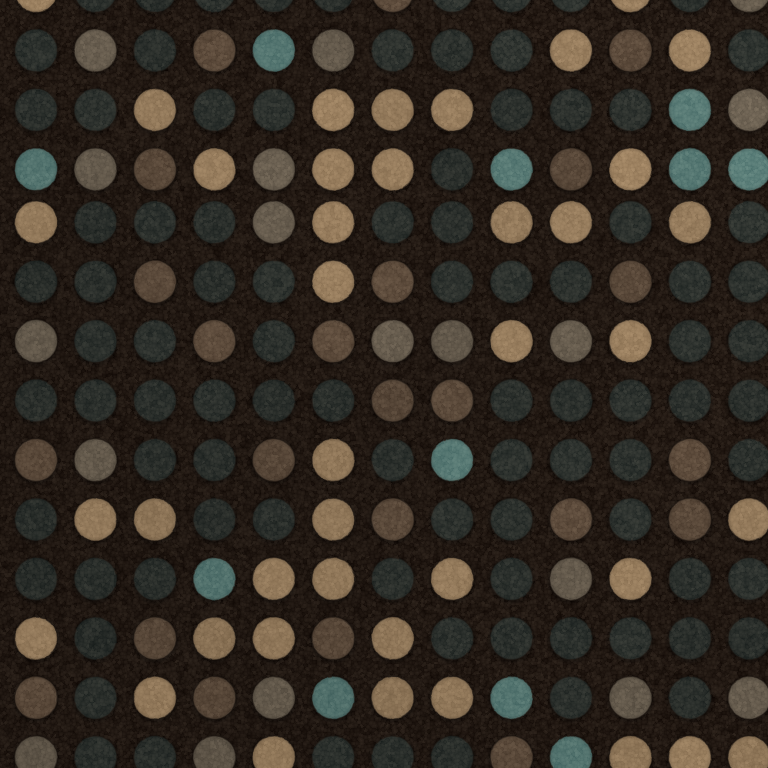
A Shadertoy shader for this pattern:

```glsl
#define PITCH 0.0774
#define RADIUS 0.0274
#define ORIGIN vec2(0.0469, 0.0140)
#define SEAM_Y 0.7450
#define SEAM_SHIFT 0.0085
#define TUFTS 230.0
#define GRAIN 0.075
#define SHADOW 0.25

const vec3 GROUND = vec3(0.130, 0.094, 0.070);
const vec3 SLATE  = vec3(0.170, 0.187, 0.172);
const vec3 TAN    = vec3(0.590, 0.488, 0.365);
const vec3 BROWN  = vec3(0.355, 0.288, 0.228);
const vec3 GREY   = vec3(0.395, 0.355, 0.300);
const vec3 TEAL   = vec3(0.335, 0.465, 0.445);

float hash(vec2 p) {
    vec3 q = fract(vec3(p.xyx) * 0.1031);
    q += dot(q, q.yzx + 33.33);
    return fract((q.x + q.y) * q.z);
}

// Cellular noise: x = distance to the nearest tuft, y = its random shade
vec2 cellular(vec2 p) {
    vec2 base = floor(p), f = fract(p);
    vec2 nearest = vec2(8.0, 0.0);
    for (int j = -1; j <= 1; j++)
    for (int i = -1; i <= 1; i++) {
        vec2 o = vec2(i, j), c = base + o;
        vec2 jitter = vec2(hash(c + 17.0), hash(c + 71.0));
        float d = length(o + jitter - f);
        if (d < nearest.x) nearest = vec2(d, hash(c + 131.0));
    }
    return nearest;
}

// Signed pile variation, centred near zero
float pileGrain(vec2 p) {
    vec2 fine = cellular(p * TUFTS);
    vec2 coarse = cellular(p * TUFTS * 0.45 + 40.0);
    return 0.8 * (fine.y - 0.5) + 0.7 * (0.45 - fine.x) + 0.3 * (coarse.y - 0.5);
}

// Weighted random choice of yarn for one dot
vec3 dotColor(vec2 id) {
    float r = hash(id + 5.0);
    if (r < 0.47) return SLATE;
    if (r < 0.69) return TAN;
    if (r < 0.84) return BROWN;
    if (r < 0.92) return GREY;
    return TEAL;
}

void mainImage(out vec4 fragColor, in vec2 fragCoord) {
    vec2 p = fragCoord / iResolution.y;
    float pixel = 1.0 / iResolution.y;
    float grain = pileGrain(p);

    // Dot grid, with the rows above the seam set slightly lower
    vec2 g = p + vec2(0.0, SEAM_SHIFT * step(SEAM_Y, p.y)) - ORIGIN;
    vec2 cell = g / PITCH + 0.5;
    vec2 id = floor(cell);
    vec2 local = (fract(cell) - 0.5) * PITCH;
    float dist = length(local) - RADIUS + 0.0010 * grain;
    float mask = 1.0 - smoothstep(-pixel, pixel, dist);

    // Ground with a soft shadow below each dot
    float shadowDist = length(local + vec2(0.0, 0.0015)) - RADIUS;
    vec3 col = GROUND * (1.0 - SHADOW * (1.0 - smoothstep(0.0, 0.006, shadowDist)));

    // Dots vary a little in tone and darken at the rim
    float tone = 0.96 + 0.08 * hash(id + 91.0);
    tone *= 1.0 - 0.10 * smoothstep(-0.005, 0.0, dist);
    col = mix(col, dotColor(id) * tone, mask);

    // Pile texture and broad uneven light
    col += GRAIN * grain * vec3(1.0, 0.92, 0.80);
    float light = 0.97 + 0.07 * (p.x + p.y - 0.8);
    light += 0.015 * sin(p.x * 9.0 + 2.0 * sin(p.y * 7.0));
    fragColor = vec4(clamp(col * light, 0.0, 1.0), 1.0);
}
```
